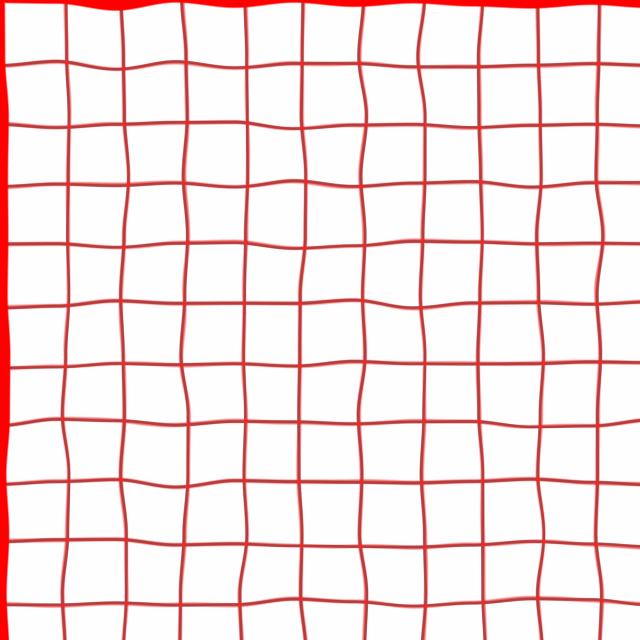
A WebGL 2 fragment shader for this pattern:

```glsl
#version 300 es
precision highp float;

uniform vec2 u_resolution;
out vec4 fragColor;

// Integer hash giving two values from 0 to 1
vec2 hash2(ivec2 cell) {
    uvec2 v = uvec2(cell + 64) * 1664525u + 1013904223u;
    v.x += v.y * 1664525u;
    v.y += v.x * 1664525u;
    v ^= v >> 16u;
    v.x += v.y * 1664525u;
    v.y += v.x * 1664525u;
    v ^= v >> 16u;
    return vec2(v & 65535u) / 65535.0;
}

// Smooth two-channel value noise from -1 to 1
vec2 noise2(vec2 p) {
    ivec2 i = ivec2(floor(p));
    vec2 f = fract(p);
    f = f * f * (3.0 - 2.0 * f);
    vec2 low = mix(hash2(i), hash2(i + ivec2(1, 0)), f.x);
    vec2 high = mix(hash2(i + ivec2(0, 1)), hash2(i + ivec2(1, 1)), f.x);
    return 2.0 * mix(low, high, f.y) - 1.0;
}

// Soft stroke coverage on both axes, widths in cells
vec2 stroke(vec2 offset, float inner, float outer, float pixel) {
    return 1.0 - smoothstep(vec2(inner), vec2(max(outer, inner + pixel)), abs(offset));
}

void main() {
    vec2 uv = gl_FragCoord.xy / u_resolution;
    float pixel = 1.0 / (0.093 * min(u_resolution.x, u_resolution.y));

    // Grid measured from the upper left, bent by hand-drawn wobble
    vec2 grid = (vec2(uv.x, 1.0 - uv.y) - 0.0095) / vec2(0.0928, 0.0932);
    vec2 bent = grid + 0.075 * noise2(grid + 0.15);
    vec2 offset = bent - round(bent);
    vec2 inside = step(0.5, bent);

    // Red fringe drifts from one side of the dark core to the other
    vec2 drift = 0.016 * noise2(grid * 1.3 + 17.0);
    vec2 fringe = inside * stroke(offset + drift, 0.012, 0.052, pixel);
    vec2 core = inside * stroke(offset - 0.3 * drift, 0.010, 0.036, pixel);

    vec3 white = vec3(1.0, 0.995, 0.995);
    vec3 red = vec3(0.96, 0.25, 0.25);
    vec3 darkRed = vec3(0.66, 0.20, 0.20);

    vec3 color = mix(white, red, 0.75 * max(fringe.x, fringe.y));
    color = mix(color, darkRed, 0.85 * max(core.x, core.y));

    // Brighter red where lines cross
    color = mix(color, vec3(0.92, 0.16, 0.16), fringe.x * fringe.y);

    // Solid border along the left and top
    float edge = min(bent.x, bent.y);
    float border = 1.0 - smoothstep(-0.5 * pixel, max(0.03, 0.5 * pixel), edge);
    color = mix(color, vec3(1.0, 0.0, 0.0), border);

    fragColor = vec4(color, 1.0);
}
```
